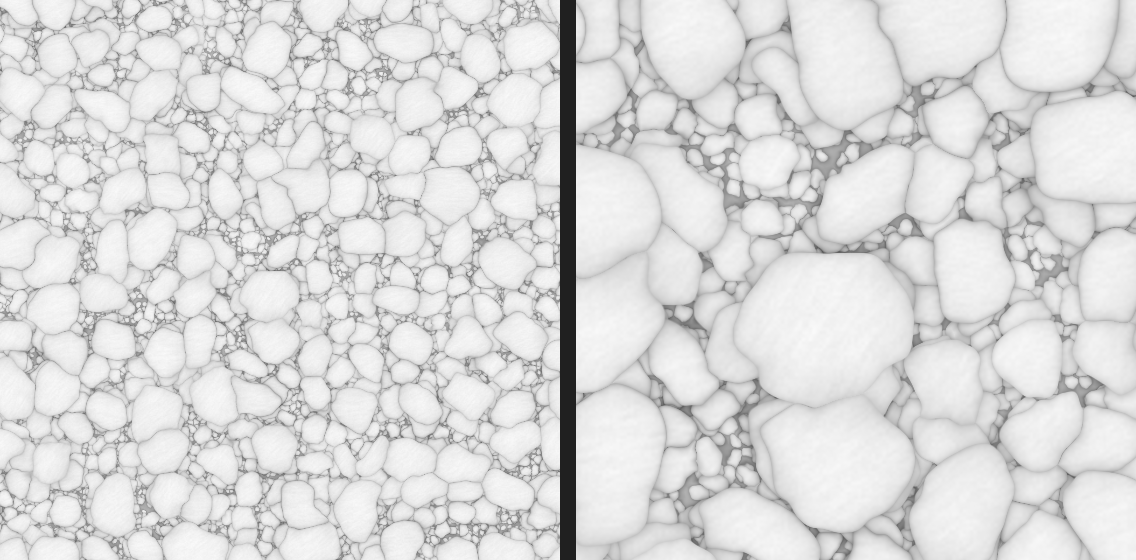
Left, the full canvas; right, a detail of the centre.
Write a Shadertoy shader that draws this texture map.

```glsl
// Pale bed of packed pebbles in many sizes, shaded like an ambient occlusion map.

float hash(vec2 p) {
    return fract(sin(dot(p, vec2(127.1, 311.7))) * 43758.55);
}

float noise(vec2 p) {
    vec2 i = floor(p), f = fract(p);
    f = f * f * (3.0 - 2.0 * f);
    return mix(mix(hash(i), hash(i + vec2(1, 0)), f.x),
               mix(hash(i + vec2(0, 1)), hash(i + vec2(1, 1)), f.x), f.y);
}

mat2 rotation(float a) {
    return mat2(cos(a), sin(a), -sin(a), cos(a));
}

// One layer of stones: x = depth inside the nearest stone (negative outside),
// in canvas units, y = random value of that stone.
vec2 stones(vec2 uv, float cells, float density) {
    vec2 p = uv * cells;
    // Uneven outlines
    p += 0.22 * (vec2(noise(p * 2.3 + 7.0), noise(p * 2.3 + 41.0)) - 0.5);
    p += 0.07 * (vec2(noise(p * 6.0 + 3.0), noise(p * 6.0 + 19.0)) - 0.5);

    float nearest = 1.0, second = 1.0, id = 0.0;
    for (int y = -1; y <= 1; y++)
    for (int x = -1; x <= 1; x++) {
        vec2 cell = floor(p) + vec2(x, y);
        vec2 seed = cell + cells * 3.7;
        float cluster = 0.7 + 0.6 * noise(seed * 0.4);
        if (hash(seed + 5.3) > density * cluster) continue;

        vec2 jitter = vec2(hash(seed), hash(seed + 17.1));
        float radius = mix(0.34, 0.55, hash(seed + 31.7));
        float stretch = 0.28 * hash(seed + 47.9);
        vec2 q = rotation(6.28 * hash(seed + 63.1)) * (p - cell - 0.2 - 0.6 * jitter);
        q = abs(q) / (radius * vec2(1.0 + stretch, 1.0 - stretch));
        float d = (pow(pow(q.x, 2.4) + pow(q.y, 2.4), 1.0 / 2.4) - 1.0) * radius;

        if (d < nearest) {
            second = nearest;
            nearest = d;
            id = hash(seed + 79.3);
        } else {
            second = min(second, d);
        }
    }
    // Neighbours in one layer meet at a crease
    float depth = nearest > 0.0 ? -nearest : min(-nearest, 0.5 * (second - nearest));
    return vec2(depth / cells, id);
}

// Fine scratches with a direction of their own on each stone
float scratches(vec2 uv, float id) {
    vec2 q = rotation(-0.5 + 1.1 * (id - 0.5)) * uv;
    return 0.5 * noise(q * vec2(70.0, 300.0) + id * 50.0)
         + 0.3 * noise(q * vec2(190.0, 430.0))
         + 0.2 * noise(uv * 45.0 + id * 20.0);
}

void mainImage(out vec4 fragColor, in vec2 fragCoord) {
    vec2 uv = fragCoord / iResolution.y;
    float pixel = 1.0 / iResolution.y;
    float shade = 0.64 + 0.12 * noise(uv * 150.0);

    // Paint from the finest gravel up to the largest stones
    for (int i = 0; i < 5; i++) {
        float cells = 95.0 * pow(0.584, float(i));
        float density = i == 0 ? 1.1 : 0.82;
        vec2 stone = stones(uv + float(i) * 0.37, cells, density);
        float inside = max(stone.x, 0.0), outside = max(-stone.x, 0.0);

        float soft = 0.1 / cells;
        float thin = max(min(0.0014, 0.09 / cells), 0.6 * pixel);
        float ink = mix(0.35, 1.0, stone.y) * (0.45 + 0.8 * noise(uv * 14.0 + 9.0));

        // Contact shadow on whatever lies below
        shade *= 1.0 - 0.09 * exp(-outside / soft) - 0.17 * ink * exp(-outside / thin);

        // Bright face, falling off toward the rim
        float face = 0.985 - 0.015 * fract(stone.y * 13.7);
        face -= 0.09 * exp(-inside / soft) + 0.22 * ink * exp(-inside / thin);
        face -= 0.045 * scratches(uv, stone.y);
        shade = mix(shade, face, smoothstep(-0.8 * pixel, 0.8 * pixel, stone.x));
    }

    // Slight overall grain
    shade += 0.02 * (noise(uv * 480.0) - 0.5);
    fragColor = vec4(vec3(clamp(shade, 0.0, 1.0)), 1.0);
}
```
